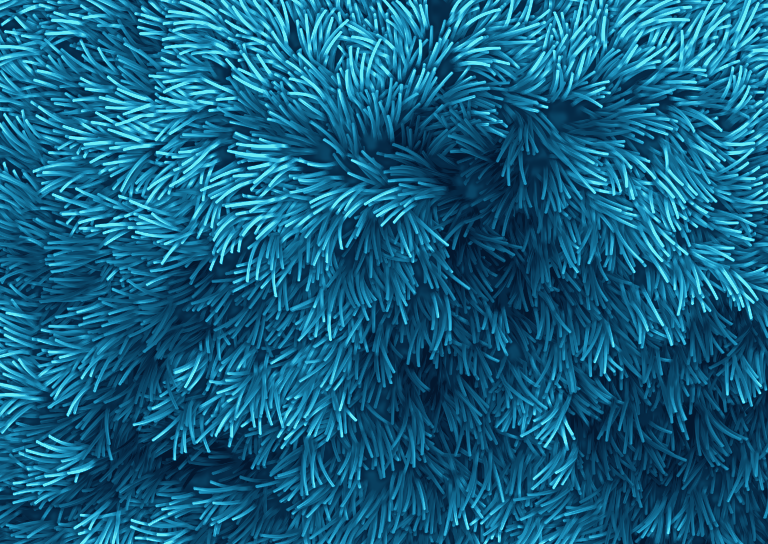
This texture is drawn by a Shadertoy shader. Its source:

```glsl
// Shaggy turquoise pile rug: layered tufts of curved strands combed outward
const float CELL = 0.12;       // tuft spacing, in canvas heights
const int LAYERS = 12;
const int STRANDS = 10;
const float HALF_WIDTH = 0.0037;

float hash(vec2 p) {
    return fract(sin(dot(p, vec2(127.1, 311.7))) * 43758.5453);
}

vec2 hash2(vec2 p) {
    return vec2(hash(p), hash(p + 57.3));
}

float noise(vec2 p) {
    vec2 i = floor(p), f = fract(p);
    f = f * f * (3.0 - 2.0 * f);
    return mix(mix(hash(i), hash(i + vec2(1, 0)), f.x),
               mix(hash(i + vec2(0, 1)), hash(i + vec2(1, 1)), f.x), f.y);
}

// Soft round patch, 1 at its centre
float patchAt(vec2 p, vec2 centre, float tightness) {
    vec2 d = p - centre;
    return exp(-tightness * dot(d, d));
}

// Tone 0..1 to rug colour, from deep shade to lit tips
vec3 rugColour(float tone) {
    vec3 c = mix(vec3(0.01, 0.09, 0.18), vec3(0.02, 0.16, 0.27), smoothstep(0.0, 0.10, tone));
    c = mix(c, vec3(0.04, 0.28, 0.41), smoothstep(0.10, 0.31, tone));
    c = mix(c, vec3(0.07, 0.41, 0.56), smoothstep(0.31, 0.54, tone));
    c = mix(c, vec3(0.11, 0.56, 0.73), smoothstep(0.54, 0.74, tone));
    c = mix(c, vec3(0.21, 0.73, 0.88), smoothstep(0.74, 0.89, tone));
    return mix(c, vec3(0.42, 0.93, 0.97), smoothstep(0.89, 1.02, tone));
}

// Angle in which the pile leans: outward from a crown, drooping on the right
float pileAngle(vec2 p) {
    vec2 crown = vec2(0.80, 0.70);
    vec2 lean = p - crown;
    lean += vec2(-0.4, -0.4) * smoothstep(0.75, 1.1, p.x) * smoothstep(1.0, 0.6, p.y);
    float mess = mix(1.1, 2.8, smoothstep(0.6, 1.1, p.x) * smoothstep(0.3, 0.7, p.y));
    mess += 3.0 * patchAt(p, crown, 25.0);
    return atan(lean.y, lean.x) + mess * (noise(p * 6.0 + 3.7) - 0.5);
}

// Broad light: bright top and ridges, dark valley, uneven clumps
float broadLight(vec2 p) {
    float light = 0.10 + 0.42 * (p.y - 0.5);
    light -= 0.42 * patchAt(p, vec2(0.93, 0.48), 11.0);
    light -= 0.34 * patchAt(p, vec2(0.85, 0.74), 70.0);
    light -= 0.22 * patchAt(p, vec2(1.35, 0.10), 10.0);
    light += 0.36 * patchAt(p, vec2(1.12, 0.66), 30.0);
    light += 0.24 * patchAt(p, vec2(0.62, 0.66), 30.0);
    light += 0.62 * (noise(p * vec2(4.0, 6.5) + 9.0) - 0.5);
    return light + 0.50 * (noise(p * vec2(9.0, 13.0) + 21.0) - 0.5);
}

// Coordinates along and across a strand that bends sideways
vec2 strandSpace(vec2 p, float angle, float bend, float len) {
    vec2 dir = vec2(cos(angle), sin(angle));
    vec2 q = vec2(dot(p, dir), dot(p, vec2(-dir.y, dir.x)));
    float x = clamp(q.x, 0.0, len);
    float slope = 2.0 * bend * x / len;
    return vec2(q.x, (q.y - bend * x * x / len) / sqrt(1.0 + slope * slope));
}

// Paints one strand, with its soft shadow, over the tone below
float paintStrand(float below, vec2 q, float len, float light, float seed, float pixel) {
    float along = clamp(q.x / len, 0.0, 1.0);
    float width = HALF_WIDTH * mix(1.1, 0.75, along);
    float d = length(vec2(q.x - along * len, q.y)) - width;
    if (d > 0.010) return below;
    float rootFade = smoothstep(0.0, 0.3, along);
    float shade = 0.27 * smoothstep(0.010, 0.0, d) * rootFade;
    float cover = smoothstep(0.5 * pixel, -0.5 * pixel, d) * rootFade;
    float fibre = noise(vec2(q.x * 40.0, q.y * 450.0) + seed * 91.0) - 0.5;
    float tone = light + 0.46 * (along - 0.62) + 0.08 * q.y / width + 0.19 * fibre;
    return mix(below * (1.0 - shade), clamp(tone, 0.0, 1.05), cover);
}

// Paints a fan of strands that share a root and a lean
float paintTuft(float tone, vec2 p, vec2 root, vec2 id, float depth, float pixel) {
    float angle = pileAngle(root) + 0.9 * (hash(id + 5.1) - 0.5);
    vec2 middle = root + 0.05 * vec2(cos(angle), sin(angle));
    if (distance(p, middle) > 0.1) return tone;
    float light = 0.70 + broadLight(middle) + 0.34 * (hash(id + 8.3) - 0.5)
                + 0.35 * (depth - 0.7);
    float tuftBend = 0.7 * (hash(id + 2.9) - 0.5);
    for (int i = 0; i < STRANDS; i++) {
        vec2 key = id + float(i) * vec2(1.37, 2.71);
        float seed = hash(key + 11.0);
        vec2 start = root + 0.036 * (hash2(key) - 0.5);
        float fan = angle + 0.75 * (hash(key + 4.4) - 0.5);
        float len = mix(0.045, 0.095, hash(key + 6.6));
        float bend = tuftBend + 0.4 * (seed - 0.5);
        vec2 q = strandSpace(p - start, fan, bend, len);
        tone = paintStrand(tone, q, len, light + 0.20 * (seed - 0.5), seed, pixel);
    }
    return tone;
}

void mainImage(out vec4 fragColor, in vec2 fragCoord) {
    vec2 p = fragCoord / iResolution.y;
    float pixel = 1.5 / iResolution.y;
    float tone = 0.10 + 0.20 * noise(p * 60.0);

    // Stack tuft layers from the shaded base to the lit surface
    for (int layer = 0; layer < LAYERS; layer++) {
        float depth = float(layer) / float(LAYERS - 1);
        vec2 shift = hash2(vec2(float(layer), 17.0));
        vec2 cell = floor(p / CELL + shift);
        for (int y = -1; y <= 1; y++)
        for (int x = -1; x <= 1; x++) {
            vec2 tuft = cell + vec2(x, y);
            vec2 id = tuft + float(layer) * vec2(31.7, 47.3);
            vec2 root = (tuft + hash2(id) - shift) * CELL;
            tone = paintTuft(tone, p, root, id, depth, pixel);
        }
    }
    fragColor = vec4(rugColour(tone), 1.0);
}
```
